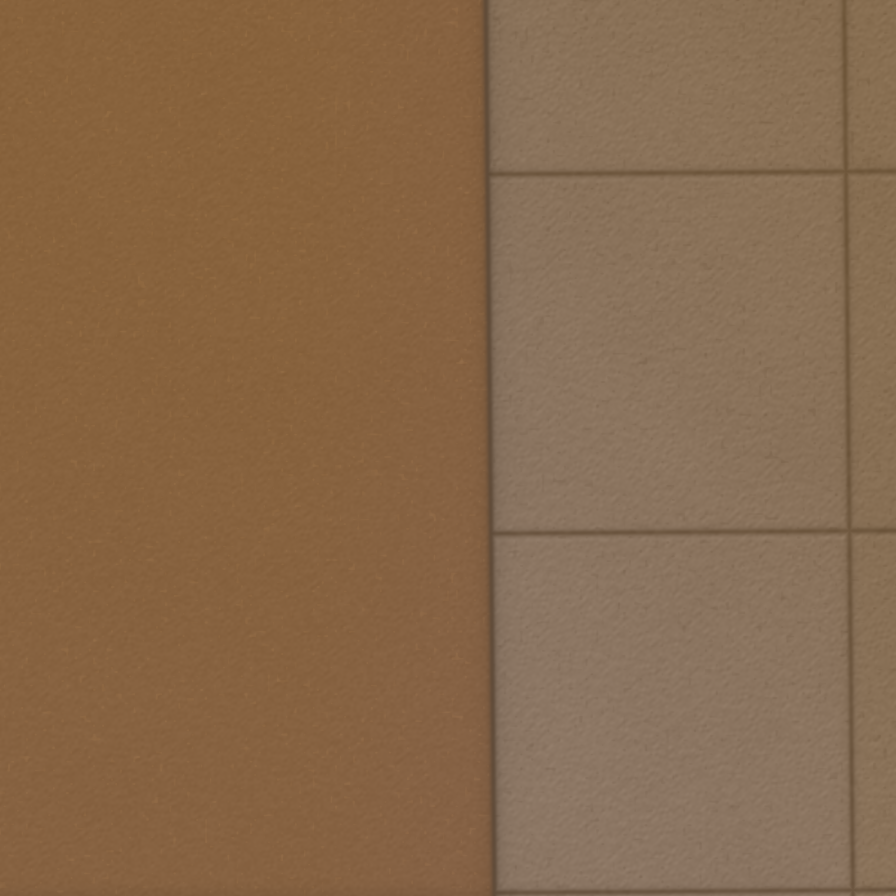
This texture is drawn by a WebGL 1 fragment shader. Its source:

```glsl
precision highp float;
uniform vec2 u_resolution;

const float TILE = 0.401;

float hash(vec2 p) {
    vec3 q = fract(vec3(p.xyx) * 0.1031);
    q += dot(q, q.yzx + 33.33);
    return fract((q.x + q.y) * q.z);
}

float valueNoise(vec2 p) {
    vec2 cell = floor(p);
    vec2 f = fract(p);
    f = f * f * (3.0 - 2.0 * f);
    float low = mix(hash(cell), hash(cell + vec2(1.0, 0.0)), f.x);
    float high = mix(hash(cell + vec2(0.0, 1.0)), hash(cell + 1.0), f.x);
    return mix(low, high, f.y);
}

float fbm(vec2 p) {
    float sum = 0.0;
    float weight = 0.5;
    for (int i = 0; i < 4; i++) {
        sum += weight * (valueNoise(p) - 0.5);
        p = mat2(0.8, 0.6, -0.6, 0.8) * p * 2.03 + 17.0;
        weight *= 0.5;
    }
    return sum;
}

// Signed distance to the nearest line of a repeated set
float repeatedLine(float x, float spacing) {
    return (fract(x / spacing + 0.5) - 0.5) * spacing;
}

float softLine(float d, float width) {
    return exp(-min(d * d / (width * width), 40.0));
}

// Shadow that fades away on both sides of an edge
float falloff(float d, float width) {
    return exp(-min(abs(d) / width, 40.0));
}

// Fine stretched bumps, lit from one side
float grain(vec2 p, float angle, vec2 scale) {
    float c = cos(angle);
    float s = sin(angle);
    vec2 q = mat2(c, -s, s, c) * p * scale.x;
    q.y *= scale.y;
    return valueNoise(q) - valueNoise(q + vec2(0.25, 0.7));
}

vec3 paintedWall(vec2 uv, float edge) {
    vec3 ochre = vec3(0.530, 0.384, 0.235);
    vec3 rosy = vec3(0.523, 0.382, 0.268);
    float warmth = smoothstep(0.85, -0.1, uv.y) * 0.6;
    warmth += smoothstep(-0.25, 0.0, edge) * 0.5;
    vec3 color = mix(ochre, rosy, clamp(warmth, 0.0, 1.0));
    color += 0.008 * fbm(uv * 9.0);
    color += 0.015 * grain(uv, 0.65, vec2(185.0, 1.4));
    color += 0.017 * (valueNoise(uv * 270.0) - 0.5);
    float fleck = smoothstep(0.82, 1.0, valueNoise(uv * 200.0 + 40.0));
    color += fleck * vec3(0.030, 0.024, 0.014);
    color *= 1.0 - 0.05 * softLine(uv.y, 0.010);
    return color * (1.0 - 0.10 * falloff(edge, 0.009));
}

vec3 tiledWall(vec2 uv, float edge) {
    vec3 cool = vec3(0.548, 0.463, 0.390);
    vec3 warm = vec3(0.534, 0.433, 0.322);
    float tint = smoothstep(0.1, 1.25, uv.y * 0.75 + edge * 1.0);
    vec3 color = mix(cool, warm, tint);
    color = mix(color, vec3(0.53, 0.43, 0.31), 0.4 * smoothstep(0.38, 0.42, edge));
    color += 0.020 * fbm(uv * 8.0 + 5.0);
    color += 0.027 * grain(uv, 0.75, vec2(180.0, 1.4));
    color += 0.018 * (valueNoise(uv * 270.0) - 0.5);
    float pits = smoothstep(0.78, 1.0, valueNoise(uv * vec2(165.0, 190.0)));
    color -= pits * 0.025;

    // Joints follow the slight tilt of the wall
    float joinX = repeatedLine(edge, TILE);
    float joinY = repeatedLine(uv.y - 0.0035 - 0.0075 * edge, TILE);
    float bevel = max(softLine(joinX, 0.008), softLine(joinY, 0.008));
    color *= 1.0 - 0.04 * bevel;
    color += 0.018 * softLine(joinY + 0.0075, 0.0025);
    float groove = max(softLine(joinX, 0.0032), softLine(joinY, 0.0032));
    vec3 grout = mix(vec3(0.40, 0.315, 0.235), vec3(0.42, 0.325, 0.21), tint);
    grout += 0.03 * (valueNoise(uv * 150.0 + 9.0) - 0.5);
    color = mix(color, grout, groove * 0.82);
    return color * (1.0 - 0.11 * falloff(edge, 0.012));
}

void main() {
    vec2 uv = gl_FragCoord.xy / u_resolution;
    float edge = uv.x - (0.5510 - 0.0098 * uv.y);
    float blend = smoothstep(-0.0025, 0.0025, edge);
    vec3 color = mix(paintedWall(uv, edge), tiledWall(uv, edge), blend);

    // Dark seam where the two surfaces meet
    vec3 seam = vec3(0.37, 0.29, 0.22);
    color = mix(color, seam, 0.68 * softLine(edge - 0.0006, 0.0037));
    gl_FragColor = vec4(clamp(color, 0.0, 1.0), 1.0);
}
```
